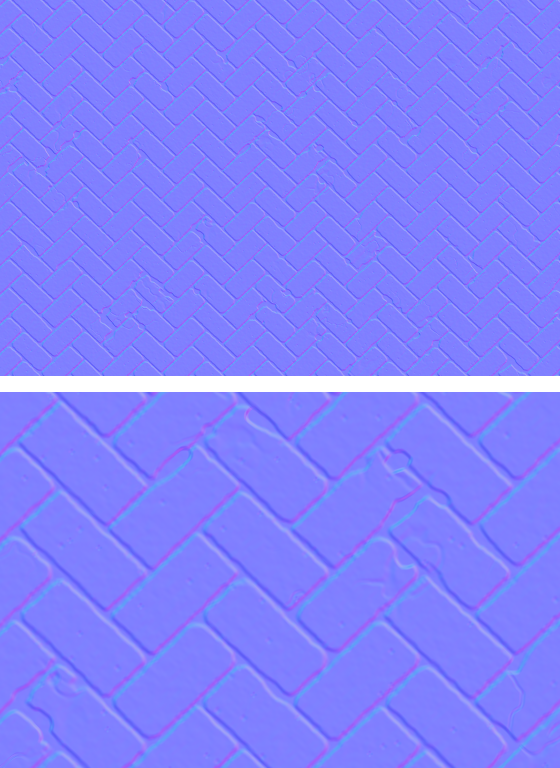
Top, the full canvas; bottom, a detail of the centre.
Give the GLSL for this texture map, as a Shadertoy shader.

```glsl
// Tangent-space normal map of worn herringbone paving, laid in level zigzags.
// A height field of rounded 2:1 bricks with ragged rims, chips, cracks and pits
// is differentiated, and the surface normal is encoded as colour.

float hash(vec2 p) {
    vec3 q = fract(p.xyx * 0.1031);
    q += dot(q, q.yzx + 33.33);
    return fract((q.x + q.y) * q.z);
}

float noise(vec2 p) {
    vec2 i = floor(p), f = fract(p);
    f = f * f * (3.0 - 2.0 * f);
    return mix(mix(hash(i), hash(i + vec2(1, 0)), f.x),
               mix(hash(i + vec2(0, 1)), hash(i + vec2(1, 1)), f.x), f.y);
}

// Signed distance to the brick under p; the diagonal cell index picks its half.
float brickDistance(vec2 p) {
    vec2 cell = floor(p);
    float k = mod(cell.x - cell.y, 4.0);
    bool alongX = k < 1.5;
    vec2 size = alongX ? vec2(2, 1) : vec2(1, 2);
    vec2 corner = cell;
    if (k > 0.5 && alongX) corner.x -= 1.0;
    if (k < 2.5 && !alongX) corner.y -= 1.0;

    float radius = mix(0.06, 0.22, hash(corner + 7.0));
    float gap = mix(0.01, 0.035, hash(corner + 31.0));
    vec2 d = abs(p - corner - 0.5 * size) - 0.5 * size + gap + radius;
    return length(max(d, 0.0)) + min(max(d.x, d.y), 0.0) - radius;
}

// Sparse round pits, one candidate per small cell.
float pits(vec2 p) {
    p *= 5.0;
    vec2 cell = floor(p);
    vec2 centre = 0.3 + 0.4 * vec2(hash(cell + 3.0), hash(cell + 17.0));
    float radius = mix(0.15, 0.3, hash(cell + 41.0));
    return step(0.92, hash(cell)) * smoothstep(radius, 0.0, length(fract(p) - centre));
}

// Height in brick widths; s counts pattern repeats across and up.
float height(vec2 s) {
    vec2 p = s.x * vec2(2, -2) + s.y;
    float wear = smoothstep(0.6, 0.9, noise(p * 0.8 + 50.0));

    // Ragged rim, with larger bites in worn areas
    float d = brickDistance(p);
    d += 0.03 * (noise(p * 7.0) - 0.5) + 0.025 * (noise(p * 17.0) - 0.5);
    d += 0.16 * wear * smoothstep(0.5, 0.85, noise(p * 3.3 + 9.0));
    float top = smoothstep(0.015, -0.06, d);

    // Cracks follow the mid level of a bent noise field
    vec2 bent = p * 1.6 + 0.25 * noise(p * 6.0);
    float crack = wear * smoothstep(0.05, 0.0, abs(noise(bent + 80.0) - 0.5));

    float grain = 0.003 * noise(p * 8.0) + 0.0018 * noise(p * 17.0);
    return top * (0.021 - 0.008 * crack - 0.008 * pits(p)) + grain;
}

void mainImage(out vec4 fragColor, in vec2 fragCoord) {
    // 9.2 zigzags across, 13 courses up
    vec2 s = fragCoord / iResolution.xy * vec2(9.2, 13.0) + vec2(0.103, 0.415);

    // Central differences; one repeat spans about 2.9 by 1.4 brick widths
    float e = 0.035;
    vec2 stepX = vec2(e / 2.9, 0), stepY = vec2(0, e / 1.4);
    vec2 slope = vec2(height(s + stepX) - height(s - stepX),
                      height(s + stepY) - height(s - stepY)) / (2.0 * e);

    vec3 normal = normalize(vec3(-slope, 1.0));
    fragColor = vec4(0.5 + 0.5 * normal, 1.0);
}
```
